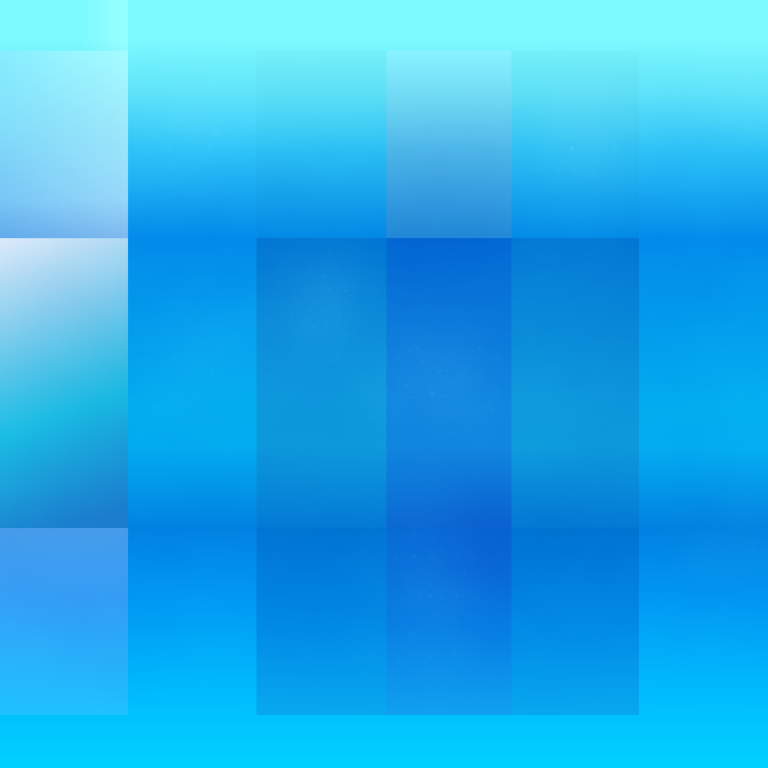
Give the GLSL for this background, as a WebGL 1 fragment shader.

```glsl
precision highp float;
// Aqua to blue vertical gradients in a grid of translucent panels, with soft haze and fine specks.

uniform vec2 u_resolution;

// Column edges from the left and row edges from the top, in canvas units
const float COL_1 = 0.1667;
const float COL_2 = 0.334;
const float COL_3 = 0.503;
const float COL_4 = 0.666;
const float COL_5 = 0.832;
const float ROW_1 = 0.066;
const float ROW_2 = 0.310;
const float ROW_3 = 0.6875;
const float ROW_4 = 0.931;

const vec3 AQUA = vec3(0.49, 0.98, 1.0);
const vec3 SKY = vec3(0.17, 0.76, 0.97);
const vec3 AZURE = vec3(0.01, 0.55, 0.92);
const vec3 CYAN_BLUE = vec3(0.01, 0.68, 0.94);
const vec3 DEEP_BLUE = vec3(0.0, 0.50, 0.88);
const vec3 BRIGHT_CYAN = vec3(0.0, 0.82, 1.0);
const vec3 HAZE_COLOR = vec3(0.55, 0.92, 1.0);
const vec3 INDIGO_SHADE = vec3(0.04, 0.32, 0.80);
const float HAZE_STRENGTH = 0.16;
const float SPECK_STRENGTH = 0.22;
const float CLOUD_STRENGTH = 0.035;

float hash(vec2 p) {
  vec3 q = fract(vec3(p.xyx) * 0.1031);
  q += dot(q, q.yzx + 33.33);
  return fract((q.x + q.y) * q.z);
}

float noise(vec2 p) {
  vec2 i = floor(p), f = fract(p);
  f = f * f * (3.0 - 2.0 * f);
  return mix(mix(hash(i), hash(i + vec2(1, 0)), f.x),
             mix(hash(i + vec2(0, 1)), hash(i + vec2(1, 1)), f.x), f.y);
}

float fbm(vec2 p) {
  float sum = 0.0, amp = 0.5;
  for (int i = 0; i < 4; i++) {
    sum += amp * noise(p);
    p = p * 2.03 + 17.0;
    amp *= 0.5;
  }
  return sum;
}

// Four-stop gradient; a..d are reached at depths s.x..s.w
vec3 ramp(float depth, vec4 s, vec3 a, vec3 b, vec3 c, vec3 d) {
  vec3 col = mix(a, b, clamp((depth - s.x) / (s.y - s.x), 0.0, 1.0));
  col = mix(col, c, clamp((depth - s.y) / (s.z - s.y), 0.0, 1.0));
  return mix(col, d, clamp((depth - s.z) / (s.w - s.z), 0.0, 1.0));
}

// Smooth-edged interval mask
float span(float v, float lo, float hi) {
  float w = 0.7 / min(u_resolution.x, u_resolution.y);
  return smoothstep(lo - w, lo + w, v) * (1.0 - smoothstep(hi - w, hi + w, v));
}

float glow(vec2 p, vec2 center, float radius) {
  vec2 d = (p - center) / radius;
  return exp(-dot(d, d));
}

// Round dots scattered in a few grids of growing density
float specks(vec2 p) {
  float sum = 0.0;
  for (int i = 0; i < 3; i++) {
    float k = float(i);
    vec2 g = p * (38.0 + 27.0 * k) + 13.0 * k;
    vec2 id = floor(g);
    vec2 center = 0.3 + 0.4 * vec2(hash(id + 3.1), hash(id + 8.7));
    float size = mix(0.08, 0.25, hash(id + 5.3));
    float dot1 = 1.0 - smoothstep(0.0, size, length(fract(g) - center));
    sum += dot1 * step(0.62, hash(id + 1.9));
  }
  return sum;
}

void main() {
  vec2 p = gl_FragCoord.xy / u_resolution;
  float x = p.x, depth = 1.0 - p.y;
  float upper = span(depth, ROW_1, ROW_2);
  float middle = span(depth, ROW_2, ROW_3);
  float lower = span(depth, ROW_3, ROW_4);

  // Open background
  vec3 col = ramp(depth, vec4(0.05, 0.12, 0.195, ROW_2), AQUA, vec3(0.37, 0.89, 0.98), SKY, AZURE);
  col = mix(col, ramp(depth, vec4(ROW_2, 0.53, 0.585, ROW_3), AZURE, CYAN_BLUE, vec3(0.01, 0.67, 0.94), DEEP_BLUE), step(ROW_2, depth));
  col = mix(col, ramp(depth, vec4(ROW_3, 0.78, 0.90, 1.0), DEEP_BLUE, vec3(0.0, 0.59, 0.95), vec3(0.0, 0.73, 0.99), BRIGHT_CYAN), step(ROW_3, depth));

  // Dark panels: broad band with an indigo centre column
  vec3 teal = ramp(depth, vec4(ROW_2, 0.52, 0.58, ROW_3), vec3(0.01, 0.47, 0.83), vec3(0.05, 0.59, 0.86), vec3(0.05, 0.60, 0.86), vec3(0.01, 0.47, 0.83));
  teal = mix(teal, ramp(depth, vec4(ROW_3, 0.74, 0.82, ROW_4), vec3(0.0, 0.45, 0.82), vec3(0.0, 0.48, 0.86), vec3(0.0, 0.54, 0.90), vec3(0.03, 0.66, 0.94)), step(ROW_3, depth));
  vec3 indigo = ramp(depth, vec4(ROW_2, 0.52, 0.58, ROW_3), vec3(0.01, 0.41, 0.83), vec3(0.05, 0.51, 0.87), vec3(0.06, 0.52, 0.87), vec3(0.04, 0.40, 0.82));
  indigo = mix(indigo, ramp(depth, vec4(ROW_3, 0.74, 0.82, ROW_4), vec3(0.02, 0.41, 0.83), vec3(0.02, 0.43, 0.85), vec3(0.02, 0.49, 0.89), vec3(0.06, 0.63, 0.94)), step(ROW_3, depth));
  float center = span(x, COL_3, COL_4);
  float band = span(x, COL_2, COL_5);
  col = mix(col, mix(teal, indigo, center), band * (middle + lower));
  col *= 1.0 - 0.02 * band * upper;
  vec3 veil = ramp(depth, vec4(ROW_1, 0.13, 0.195, ROW_2), vec3(0.54, 0.95, 1.0), vec3(0.43, 0.84, 0.95), vec3(0.30, 0.71, 0.91), vec3(0.13, 0.54, 0.85));
  col = mix(col, veil, center * upper);

  // Pale left column
  float across = x / COL_1;
  vec3 ice = ramp(depth, vec4(ROW_1, 0.16, 0.26, ROW_2), vec3(0.59, 0.96, 1.0), vec3(0.56, 0.89, 0.98), vec3(0.53, 0.81, 0.97), vec3(0.44, 0.70, 0.93));
  ice += (across - 0.5) * vec3(0.12, 0.06, 0.01);
  vec3 pearl = ramp(depth + 0.06 * (across - 0.5), vec4(0.28, 0.40, 0.54, 0.69), vec3(0.87, 0.92, 0.98), vec3(0.52, 0.80, 0.93), vec3(0.10, 0.73, 0.89), vec3(0.10, 0.48, 0.80));
  vec3 mist = ramp(depth, vec4(ROW_3, 0.78, 0.85, ROW_4), vec3(0.27, 0.60, 0.91), vec3(0.20, 0.61, 0.96), vec3(0.16, 0.68, 0.98), vec3(0.12, 0.76, 1.0));
  float left = span(x, -1.0, COL_1);
  col = mix(col, ice, left * upper);
  col = mix(col, pearl, left * middle);
  col = mix(col, mist, left * lower);
  col += 0.10 * left * span(depth, -1.0, ROW_1) * smoothstep(0.6, 1.0, across) * vec3(1.0, 0.2, 0.0);

  // Haze, cloud texture, shade and specks
  float clouds = fbm(p * 7.0);
  float haze = glow(p, vec2(0.77, 0.84), 0.075) + 0.5 * glow(p, vec2(0.25, 0.84), 0.08)
             + 0.5 * glow(p, vec2(0.97, 0.88), 0.07) + 0.5 * glow(p, vec2(0.42, 0.62), 0.07)
             + 0.6 * glow(p, vec2(0.57, 0.51), 0.07) + 0.3 * glow(p, vec2(0.25, 0.53), 0.08)
             + 0.3 * glow(p, vec2(0.57, 0.21), 0.08) + 0.3 * glow(p, vec2(0.97, 0.29), 0.08);
  float texture_fade = smoothstep(0.03, 0.2, depth) * (1.0 - smoothstep(0.8, 0.97, depth));
  col = mix(col, INDIGO_SHADE, 0.35 * glow(p, vec2(0.63, 0.29), 0.07) * center);
  col += CLOUD_STRENGTH * (clouds - 0.47) * texture_fade * vec3(0.6, 1.4, 0.8);
  col = mix(col, HAZE_COLOR, HAZE_STRENGTH * haze * (0.3 + 1.2 * clouds));
  col = mix(col, HAZE_COLOR, SPECK_STRENGTH * specks(p) * (haze + 0.08 * texture_fade) * clouds);

  gl_FragColor = vec4(clamp(col, 0.0, 1.0), 1.0);
}
```
